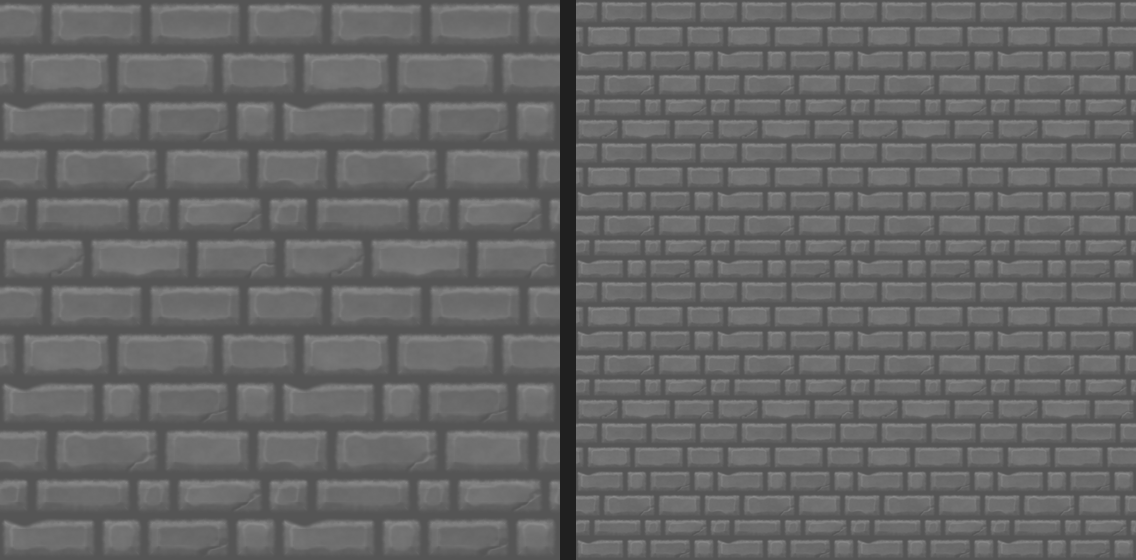
Left: one tile. Right: repeated 2 by 2.
Reproduce this texture procedurally as a Shadertoy shader.

```glsl
// Grey stone brick wall: twelve courses of bevelled bricks in six joint patterns,
// each pattern repeating twice across. Every brick is shaded from rounded-box
// distances with brick-local noise, so the wall wraps on all sides.

float hash(vec2 p) {
    return fract(sin(dot(p, vec2(127.1, 311.7))) * 43758.5453);
}

float noise(vec2 p) {
    vec2 i = floor(p), f = fract(p);
    f = f * f * (3.0 - 2.0 * f);
    return mix(mix(hash(i), hash(i + vec2(1, 0)), f.x),
               mix(hash(i + vec2(0, 1)), hash(i + vec2(1, 1)), f.x), f.y);
}

// Three octaves, centred on zero
float fbm(vec2 p) {
    return 0.55 * noise(p) + 0.3 * noise(p * 2.1 + 5.2) + 0.15 * noise(p * 4.3 + 9.7) - 0.5;
}

// Depth inside a rounded box, positive inside
float boxDepth(vec2 p, vec2 halfSize, float radius) {
    vec2 q = abs(p) - halfSize + radius;
    return radius - length(max(q, 0.0)) - min(max(q.x, q.y), 0.0);
}

// Soft line around x = 0
float ridge(float x, float width) {
    x /= width;
    return exp(-x * x);
}

void mainImage(out vec4 fragColor, in vec2 fragCoord) {
    // Two units span the canvas; y runs downwards
    vec2 uv = fragCoord / iResolution.xy;
    vec2 p = 2.0 * vec2(uv.x, 1.0 - uv.y);

    // Course tops, and left joints per pattern (w = x + 1 where only three bricks fit)
    float tops[13] = float[13](0.0, 0.176, 0.35, 0.52, 0.693, 0.841, 1.008,
                               1.18, 1.354, 1.523, 1.698, 1.841, 2.0);
    vec4 joints[6] = vec4[6](
        vec4(0.167, 0.521, 0.872, 1.167), vec4(0.068, 0.404, 0.779, 1.068),
        vec4(-0.003, 0.352, 0.516, 0.831), vec4(0.185, 0.576, 0.904, 1.185),
        vec4(0.115, 0.477, 0.622, 0.948), vec4(0.0, 0.3125, 0.6875, 1.0));

    // Find the course and the brick
    int row = 0;
    for (int i = 1; i < 12; i++) if (p.y >= tops[i]) row = i;
    int kind = row == 11 ? 2 : row % 6;
    vec4 joint = joints[kind];
    float x = joint.x + fract(p.x - joint.x);
    float left = joint.x, right = joint.y;
    vec2 id = vec2(0, kind);
    for (int k = 1; k < 4; k++) {
        if (x >= joint[k]) {
            left = joint[k];
            right = k < 3 ? joint[k + 1] : joint.x + 1.0;
            id.x = float(k);
        }
    }
    vec2 size = vec2(right - left, tops[row + 1] - tops[row]);
    vec2 s = vec2(x - left, p.y - tops[row]);
    vec2 c = s - 0.5 * size;

    // Wear
    vec2 g = s + 3.7 * id + 1.3;
    float wobble = fbm(g * 16.0);
    float grain = fbm(g * 55.0);
    float blotch = fbm(g * vec2(6.0, 11.0));

    // Outline, with a bite out of the top of a few bricks
    float depth = boxDepth(c, 0.5 * size - 0.011, 0.02) + 0.006 * grain + 0.006 * wobble;
    if (hash(id + 4.1) > 0.82)
        depth = min(depth, s.y - 0.011 - 0.022 * ridge(s.x - 0.09, 0.05) + 0.01 * wobble);

    // Bevel lit from the top left
    vec2 inner = 0.5 * size - 0.05;
    vec2 v = c - clamp(c, -inner, inner);
    vec2 n = v / (length(v) + 0.001);
    float tone = 0.423 - 0.05 * n.y - 0.018 * n.x;
    float crease = ridge(abs(v.x) - abs(v.y), 0.005)
                 * smoothstep(0.012, 0.03, min(abs(v.x), abs(v.y)));
    tone += 0.035 * crease;

    // Flat face with a pale worn rim
    float face = boxDepth(c + vec2(0.0, 0.003), 0.5 * size - vec2(0.046, 0.038), 0.022)
               + 0.028 * wobble;
    float faceTone = 0.417 + 0.036 * hash(id + 8.3) + 0.06 * blotch + 0.12 * c.y;
    tone = mix(tone, faceTone, smoothstep(-0.006, 0.014, face));
    tone += (0.03 + 0.08 * blotch) * ridge(face, 0.007);

    // Rough bright upper edge
    tone += 0.035 * ridge(depth - 0.012, 0.01) * smoothstep(0.0, 0.8, -n.y) * (1.0 + 2.0 * grain);

    // Broken lower right corner
    if (hash(id + 2.6) > 0.55) {
        float chip = 0.07 - length((size - s) * vec2(0.65, 1.0)) + 0.05 * wobble;
        tone = mix(tone, 0.39, 0.7 * smoothstep(0.0, 0.01, chip));
        tone += 0.045 * ridge(chip, 0.005) - 0.04 * ridge(chip + 0.01, 0.007);
    }
    tone += 0.022 * grain + 0.02 * wobble;

    // Soft dark mortar
    tone = mix(0.335, tone, smoothstep(-0.004, 0.018, depth));
    fragColor = vec4(vec3(tone), 1.0);
}
```
